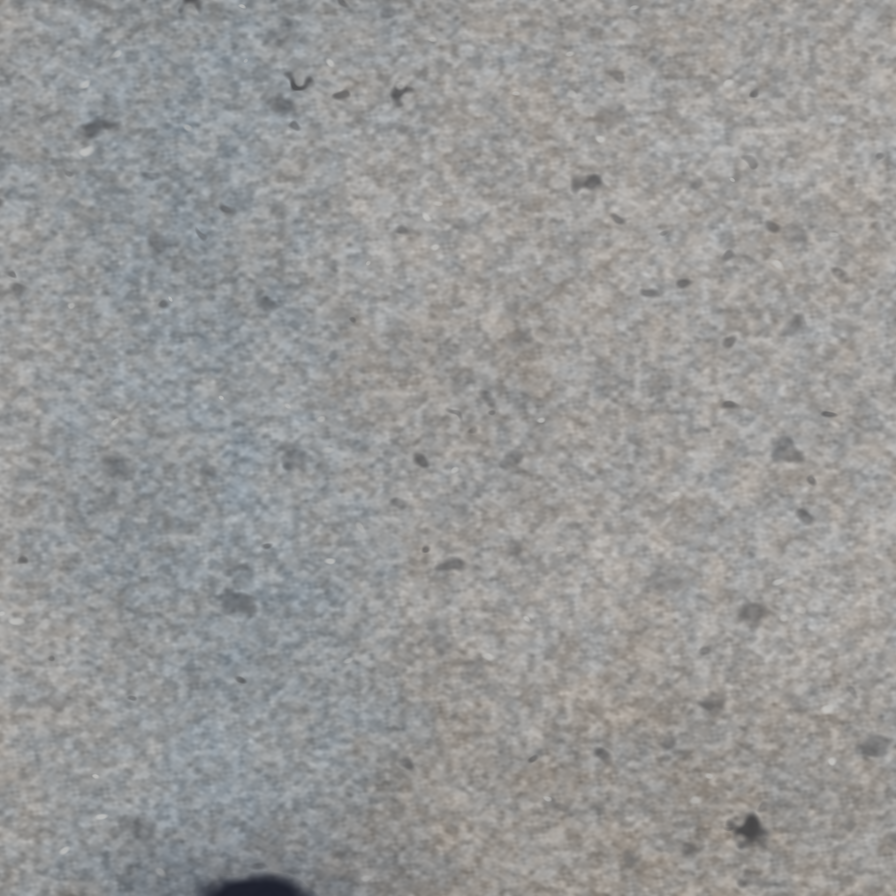
Reproduce this texture procedurally as a Shadertoy shader.

```glsl
// Weathered grey asphalt: fine grain, dark pits, a bluish band and a shadow at the lower edge.

const vec3 STONE_GREY   = vec3(0.626, 0.618, 0.608);
const vec3 BLUISH_GREY  = vec3(0.553, 0.580, 0.600);
const vec3 WARM_GREY    = vec3(0.588, 0.570, 0.548);
const vec3 PIT_COLOR    = vec3(0.235, 0.235, 0.245);
const vec3 CHIP_COLOR   = vec3(0.800, 0.800, 0.790);
const vec3 SHADOW_COLOR = vec3(0.090, 0.100, 0.150);

const vec2  GRAIN_FREQ     = vec2(118.0, 150.0);
const float GRAIN_CONTRAST = 0.150;
const float FINE_CONTRAST  = 0.085;
const float PATCH_CONTRAST = 0.055;
const float CLOUD_CONTRAST = 0.040;
const float TINT_CONTRAST  = 0.020;
const vec2  SHADOW_CENTER  = vec2(0.285, -0.012);
const vec2  SHADOW_RADIUS  = vec2(0.072, 0.038);

// Integer hash giving a value from 0 to 1
float hash(vec2 cell, float seed) {
    uvec2 q = uvec2(ivec2(cell)) * uvec2(1597u, 3812u);
    uint h = (q.x ^ (q.y + uint(seed) * 7919u)) * 2654435u + q.y;
    h = (h ^ (h >> 15)) * 73244475u;
    h = (h ^ (h >> 13)) * 19349663u;
    return float((h ^ (h >> 16)) & 65535u) / 65535.0;
}

float noise(vec2 p, float seed) {
    vec2 cell = floor(p);
    vec2 f = fract(p);
    f = f * f * (3.0 - 2.0 * f);
    float low  = mix(hash(cell, seed), hash(cell + vec2(1, 0), seed), f.x);
    float high = mix(hash(cell + vec2(0, 1), seed), hash(cell + vec2(1, 1), seed), f.x);
    return mix(low, high, f.y);
}

float signedNoise(vec2 p, float seed) {
    return noise(p, seed) - 0.5;
}

// Scattered ragged blobs, at most one per grid cell; returns their coverage
float blobs(vec2 uv, float grid, float chance, float radius, float seed) {
    vec2 rag = vec2(signedNoise(uv * 75.0, seed + 5.0), signedNoise(uv * 75.0, seed + 6.0));
    vec2 p = uv + rag * radius * 1.1;
    vec2 home = floor(uv * grid);
    float cover = 0.0;
    for (int j = -1; j <= 1; j++) {
        for (int i = -1; i <= 1; i++) {
            vec2 cell = home + vec2(i, j);
            float present = step(hash(cell, seed), chance);
            vec2 center = (cell + vec2(hash(cell, seed + 1.0), hash(cell, seed + 2.0))) / grid;
            float size = radius * mix(0.55, 1.15, hash(cell, seed + 3.0));
            float angle = (hash(cell, seed + 4.0) - 0.6) * 1.3;
            vec2 d = mat2(cos(angle), -sin(angle), sin(angle), cos(angle)) * (p - center);
            float dist = length(d * vec2(0.8, 1.25)) / size;
            float strength = mix(0.5, 1.0, hash(cell, seed + 7.0));
            cover = max(cover, present * strength * (1.0 - smoothstep(0.45, 1.35, dist)));
        }
    }
    return cover;
}

// Broad colour zones: bluish band on the left, warm lower edge
vec3 groundColor(vec2 uv) {
    float wobble = signedNoise(uv * 5.0, 11.0) * 0.14 + signedNoise(uv * 14.0, 12.0) * 0.06;
    float offset = (uv.x + wobble - 0.22) / mix(0.15, 0.23, uv.y);
    float band = exp(-offset * offset);
    float warmth = 1.0 - smoothstep(0.0, 0.38, uv.y + wobble);
    vec3 color = mix(STONE_GREY, WARM_GREY, warmth * 0.85);
    return mix(color, BLUISH_GREY, band * 0.9);
}

// Brightness of the stone grain, from fine sand to wide clouds
float grain(vec2 uv) {
    vec2 p = uv * GRAIN_FREQ;
    float g = signedNoise(p, 21.0) * GRAIN_CONTRAST;
    g += signedNoise(mat2(0.8, 0.6, -0.6, 0.8) * p * 1.75, 22.0) * FINE_CONTRAST;
    g += signedNoise(uv * vec2(42.0, 60.0), 23.0) * PATCH_CONTRAST;
    return g + signedNoise(uv * 7.0, 24.0) * CLOUD_CONTRAST;
}

void mainImage(out vec4 fragColor, in vec2 fragCoord) {
    vec2 uv = fragCoord / iResolution.y;

    // Ground, grain and faint colour mottling
    vec3 color = groundColor(uv) + grain(uv);
    float tint = signedNoise(uv * 30.0, 31.0) + signedNoise(uv * 75.0, 32.0);
    color += vec3(1.0, 0.0, -1.0) * tint * TINT_CONTRAST;

    // Pits from few and deep to many and faint, then pale chips
    color = mix(color, PIT_COLOR, 0.85 * blobs(uv, 7.0, 0.17, 0.016, 41.0));
    color = mix(color, PIT_COLOR, 0.40 * blobs(uv, 11.0, 0.22, 0.015, 51.0));
    color = mix(color, PIT_COLOR, 0.50 * blobs(uv, 22.0, 0.12, 0.008, 61.0));
    color = mix(color, CHIP_COLOR, 0.75 * blobs(uv, 26.0, 0.07, 0.005, 71.0));

    // Shadow with a soft halo
    vec2 s = (uv - SHADOW_CENTER) / SHADOW_RADIUS;
    float dist = length(s) + signedNoise(uv * 45.0, 81.0) * 0.25;
    float halo = exp(-dot(s, s) * 0.22) * 0.28;
    float core = 1.0 - smoothstep(0.65, 1.25, dist);
    color = mix(color, SHADOW_COLOR, max(halo, core * 0.93));

    fragColor = vec4(clamp(color, 0.0, 1.0), 1.0);
}
```
